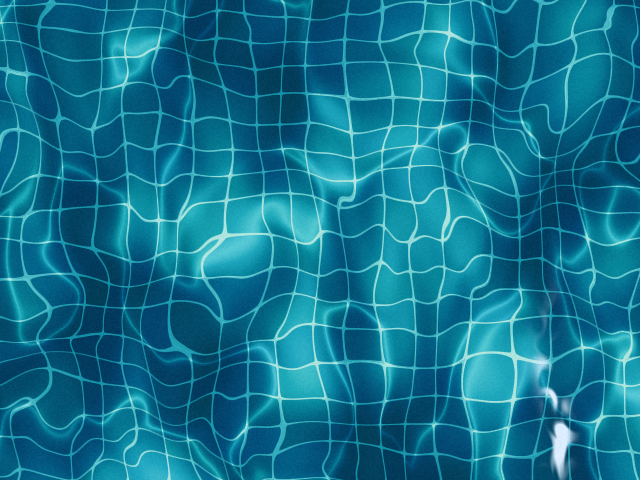
This texture is drawn by a Shadertoy shader. Its source:

```glsl
// Sunlit pool floor: a tile grid bent by rippling water, crossed by soft caustic light.

const vec2 TILE = vec2(0.066, 0.062); // tile size, in canvas heights
const float GROUT = 0.027;           // half width of a joint, in tiles
const float JOINT_FLARE = 0.05;      // extra joint width at crossings
const float RIPPLE_FREQ = 12.5;
const float CALM = 0.014;            // weakest refraction
const float ROUGH = 0.042;           // strongest refraction
const float TILE_CONTRAST = 0.6;
const float BAND_GAIN = 0.85;
const float CAUSTIC_GAIN = 1.9;
const float LIGHT_BIAS = -0.58;
const float GRAIN = 0.03;
const vec3 GROUT_TINT = vec3(0.74, 0.92, 0.85);
const vec3 GLINT_COLOR = vec3(0.86, 0.93, 1.0);
const vec2 GLINT_POS = vec2(1.15, 0.12);

// Water tones from deep to sunlit, and the brightness at which each sits
const vec3 TONES[6] = vec3[6](
    vec3(0.01, 0.29, 0.44), vec3(0.01, 0.40, 0.53), vec3(0.03, 0.53, 0.62),
    vec3(0.12, 0.66, 0.74), vec3(0.36, 0.80, 0.84), vec3(0.72, 0.91, 0.89));
const float STOPS[6] = float[6](0.145, 0.425, 0.66, 0.83, 0.94, 1.0);

float hash(vec2 p) {
    vec3 q = fract(p.xyx * vec3(0.1031, 0.1030, 0.0973));
    q += dot(q, q.yzx + 33.33);
    return fract((q.x + q.y) * q.z);
}

// Layered, mutually warped sine waves: slope in xy, height in z
vec3 swell(vec2 p, float freq, float seed) {
    vec3 sum = vec3(0.0);
    float amp = 1.0;
    float angle = seed;
    for (int i = 0; i < 6; i++) {
        vec2 dir = vec2(cos(angle), sin(angle));
        float phase = dot(dir, p) * freq + seed * float(i + 1) * 1.7;
        sum += amp * vec3(dir * cos(phase), sin(phase));
        p += 0.6 / freq * vec2(-dir.y, dir.x) * sin(phase);
        angle += 2.4;
        freq *= 1.3;
        amp *= 0.85;
    }
    return sum * 0.79;
}

vec3 waterColor(float tone) {
    vec3 color = TONES[0] * mix(0.8, 1.0, smoothstep(0.0, 0.16, tone));
    for (int i = 1; i < 6; i++) {
        float k = clamp((tone - STOPS[i - 1]) / (STOPS[i] - STOPS[i - 1]), 0.0, 1.0);
        color = mix(color, TONES[i], k);
    }
    return color;
}

// Antialiased joints that flare where they cross
float groutLines(vec2 grid) {
    vec2 soft = fwidth(grid);
    vec2 dist = 0.5 - abs(fract(grid) - 0.5);
    vec2 width = max(vec2(GROUT) + JOINT_FLARE * exp(-14.0 * dist.yx), 0.5 * soft);
    vec2 cover = 1.0 - smoothstep(width - 0.6 * soft, width + 0.6 * soft, dist);
    cover *= clamp(2.2 * GROUT / soft, 0.4, 1.0);
    return max(cover.x, cover.y);
}

void mainImage(out vec4 fragColor, in vec2 fragCoord) {
    vec2 p = fragCoord / iResolution.y;

    // Refraction through patches of calm and rough water
    float patches = 0.5 + 0.5 * sin(4.1 * p.x + 1.3 * sin(5.0 * p.y)) * sin(5.3 * p.y + 0.8);
    vec3 ripple = swell(p * vec2(1.0, 0.72), RIPPLE_FREQ, 1.3);
    vec2 bottom = p + mix(CALM, ROUGH, patches) * ripple.xy;

    // Tiles
    vec2 grid = bottom / TILE;
    float shade = hash(floor(grid) + 17.0) - 0.5;
    float grout = groutLines(grid);

    // Broad upright bands of light and thin bright caustic folds
    float bands = swell(bottom * vec2(1.0, 0.42), 11.0, 2.1).z;
    float fold = swell(mix(p, bottom, 1.4) * vec2(1.0, 0.55), 11.0, 5.2).z;
    float caustic = exp(-5.5 * abs(fold));
    float light = BAND_GAIN * bands + 0.35 * ripple.z + CAUSTIC_GAIN * caustic
                + TILE_CONTRAST * shade + LIGHT_BIAS;
    light = 1.0 / (1.0 + exp(-1.7 * light));

    // Colour
    vec3 color = waterColor(0.94 * light);
    color += vec3(0.0, 0.01, -0.015) * (2.0 * hash(floor(grid) + 5.0) - 1.0);
    vec3 joint = mix(waterColor(0.73 + 0.32 * light), GROUT_TINT, 0.4 * light);
    color = mix(color, joint, 0.92 * grout);

    // Broken reflection of the sun on the surface
    vec2 away = (p - GLINT_POS - vec2(0.02 * sin(17.0 * p.y), 0.0)) / vec2(0.024, 0.17);
    float sparkle = swell(p * vec2(1.0, 0.7), 60.0, 3.7).z;
    float glint = exp(-dot(away, away)) * smoothstep(-0.4, 1.3, sparkle);
    color = mix(color, GLINT_COLOR, clamp(1.3 * glint, 0.0, 1.0));

    // Fine grain
    color += GRAIN * (hash(floor(p * 384.0)) - 0.5);
    fragColor = vec4(clamp(color, 0.0, 1.0), 1.0);
}
```
